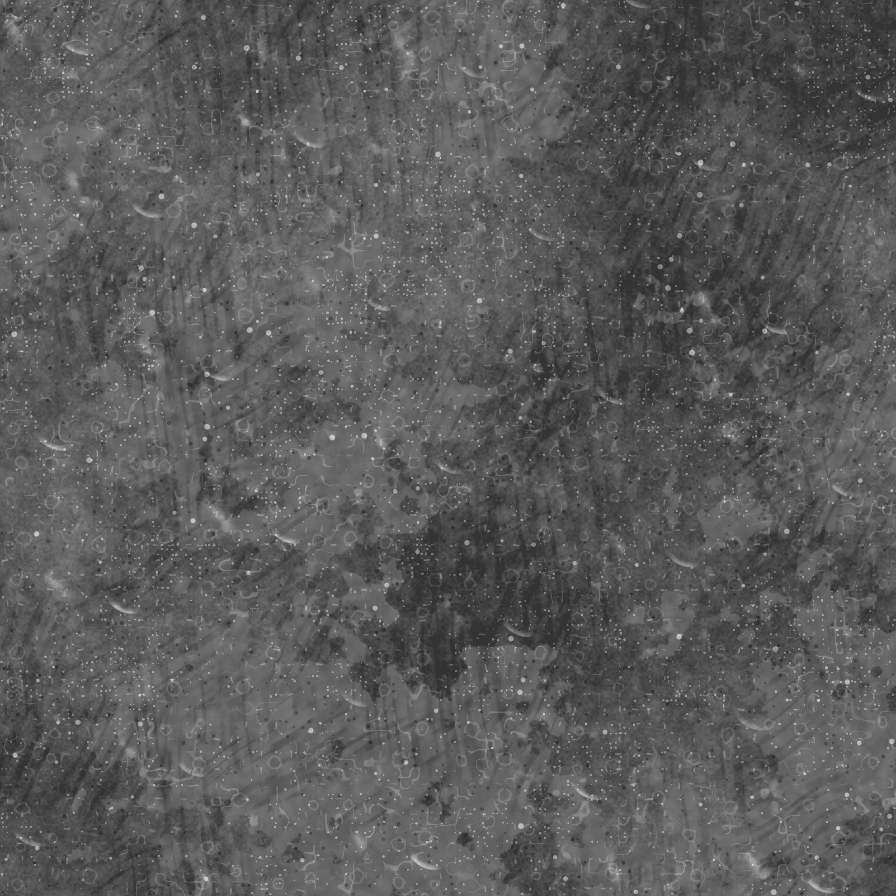
A three.js fragment shader for this texture:

```glsl
// Worn dark grey concrete with mottled patches, scratches, specks and a slanted lattice of crescent dents.
varying vec2 vUv;

float hash(vec2 p) {
  vec3 q = fract(p.xyx * vec3(0.1031, 0.1030, 0.0973));
  q += dot(q, q.yzx + 33.33);
  return fract((q.x + q.y) * q.z);
}

float noise(vec2 p) {
  vec2 i = floor(p), f = fract(p);
  f = f * f * (3.0 - 2.0 * f);
  return mix(mix(hash(i), hash(i + vec2(1, 0)), f.x),
             mix(hash(i + vec2(0, 1)), hash(i + vec2(1, 1)), f.x), f.y);
}

float fbm(vec2 p) {
  float sum = 0.0, amp = 0.52;
  for (int i = 0; i < 5; i++) {
    sum += amp * noise(p);
    p = mat2(1.6, 1.2, -1.2, 1.6) * p + 17.3;
    amp *= 0.5;
  }
  return sum;
}

mat2 rotate(float a) {
  return mat2(cos(a), sin(a), -sin(a), cos(a));
}

// Offset from the nearest node of the slanted square lattice
vec2 lattice(vec2 p, vec2 anchor) {
  mat2 axes = mat2(0.182, 0.078, -0.078, 0.182);
  vec2 q = (p - anchor) * axes / 0.0392;
  return axes * (q - floor(q + 0.5));
}

// Fine dark strokes along one direction
float streaks(vec2 p, float angle) {
  vec2 q = rotate(angle) * p;
  float region = smoothstep(0.5, 0.7, noise(p * 7.0 + angle * 31.0));
  return region * smoothstep(0.5, 0.85, noise(q * vec2(22.0, 190.0) + 3.0 * noise(p * 14.0)));
}

// Broken pale dashes near the lines of a small square grid
float dashes(vec2 p) {
  vec2 cell = floor(p), f = fract(p) - 0.5;
  float pick = hash(cell + 71.0);
  f = rotate((hash(cell + 9.0) - 0.5) * 0.5 + step(0.5, pick) * 1.5708) * f;
  f.x -= (hash(cell + 23.0) - 0.5) * 0.4;
  float d = length(vec2(max(abs(f.x) - 0.17, 0.0), f.y));
  return smoothstep(0.085, 0.025, d) * step(0.45, hash(cell + 5.0));
}

// Round chips, one to a cell, kept with the given chance
float specks(vec2 p, float chance) {
  vec2 cell = floor(p);
  vec2 center = 0.3 + 0.4 * vec2(hash(cell + 3.0), hash(cell + 47.0));
  float radius = mix(0.1, 0.28, hash(cell + 13.0));
  float d = length(fract(p) - center);
  return smoothstep(radius + 0.06, radius - 0.06, d) * step(1.0 - chance, hash(cell + 29.0));
}

// Small wobbly ring outlines
float rings(vec2 p) {
  vec2 cell = floor(p);
  vec2 f = fract(p) - 0.3 - 0.4 * vec2(hash(cell + 2.0), hash(cell + 8.0));
  float d = length(f) + 0.08 * (noise(p * 9.0) - 0.5);
  float radius = mix(0.1, 0.19, hash(cell + 19.0));
  return smoothstep(0.045, 0.01, abs(d - radius)) * step(0.55, hash(cell + 61.0));
}

// Tilted smile with a crisp lower edge and a soft upper one
float crescent(vec2 p) {
  vec2 q = rotate(0.4) * p;
  float h = q.y - 15.0 * q.x * q.x;
  float taper = smoothstep(0.022, 0.006, abs(q.x));
  return taper * smoothstep(-0.0015, 0.0005, h) * smoothstep(0.007, 0.0, h);
}

// Crumbly upright smear
float wisp(vec2 p, vec2 size, float grain) {
  p.x += 0.008 * sin(p.y * 120.0);
  p /= size;
  return exp(-dot(p, p)) * smoothstep(0.36, 0.62, grain);
}

void main() {
  vec2 p = vUv;
  float cloud = fbm(p * 4.5 + 3.7);
  float grain = fbm(p * 75.0 + 11.0);
  float dust = noise(p * 430.0);

  // Mottled ground and ragged pale patches
  float tone = 0.338 + 0.3 * (cloud - 0.5) + 0.17 * (grain - 0.5) + 0.075 * (dust - 0.5);
  float ragged = 0.62 * fbm(p * 5.5 + 41.0) + 0.38 * fbm(p * 48.0 + 5.0);
  tone = mix(tone, 0.435 + 0.12 * (grain - 0.5), 0.75 * smoothstep(0.535, 0.575, ragged));

  // Dark strokes and pits
  tone -= 0.06 * (streaks(p, -0.55) + streaks(p, 1.5) + streaks(p, -1.1));
  tone -= 0.1 * specks(p * 120.0 + 7.0, 0.1);

  // Pale hairline curls, dashes and rings
  float worn = smoothstep(0.35, 0.65, noise(p * 11.0 + 19.0));
  float curl = smoothstep(0.09, 0.02, abs(noise(p * 95.0) - 0.5));
  tone += 0.12 * curl * smoothstep(0.56, 0.7, noise(p * 60.0 + 33.0)) * (0.4 + 0.6 * worn);
  tone += 0.16 * dashes(p * 60.0) * (1.0 - 0.55 * worn) * smoothstep(0.2, 0.6, dust);
  tone += 0.08 * rings(p * 24.0);

  // Bright chips, dense in a few clusters
  float cluster = smoothstep(0.6, 0.85, noise(p * 13.0 + 53.0));
  tone += 0.24 * specks(p * 190.0, 0.06 + 0.22 * cluster);
  tone += 0.32 * specks(p * 85.0 + 31.0, 0.022);

  // Repeating dents and smears
  float strength = 0.6 + 0.7 * noise(p * 9.0 + 27.0);
  tone += 0.24 * strength * crescent(lattice(p, vec2(0.525, 0.916))) * (0.6 + 0.8 * grain);
  tone += 0.17 * strength * wisp(lattice(p, vec2(0.453, 0.945)), vec2(0.007, 0.021), grain);
  vec2 slanted = rotate(0.7) * lattice(p, vec2(0.267, 0.499));
  tone += 0.11 * strength * wisp(slanted, vec2(0.006, 0.015), grain);

  gl_FragColor = vec4(vec3(clamp(tone, 0.2, 0.8)), 1.0);
}
```
